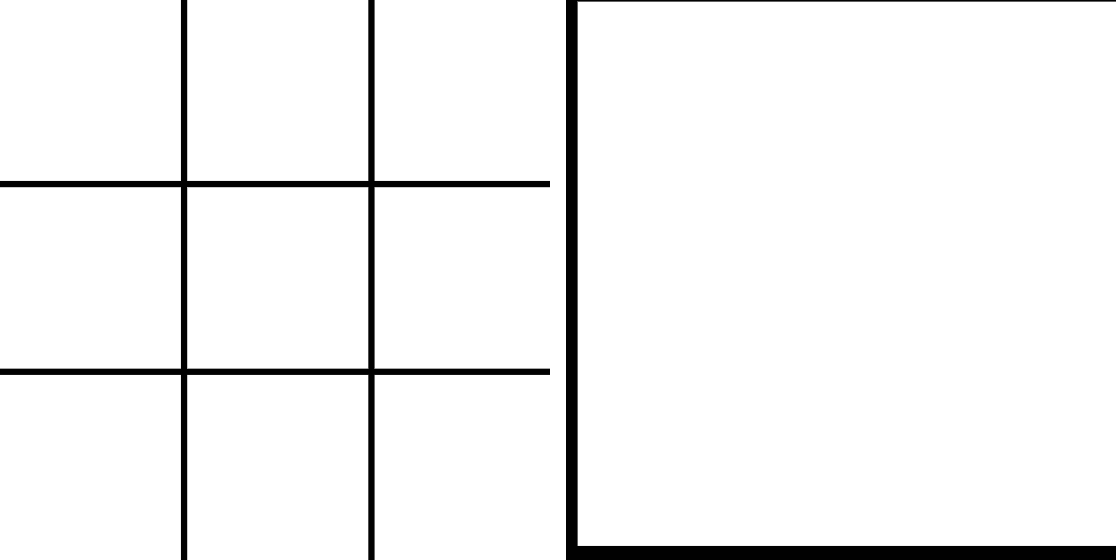
Left: the whole. Right: its middle third, enlarged.
Give the GLSL for this pattern, as a WebGL 1 fragment shader.

```glsl
precision highp float;

uniform vec2 u_resolution;

// Lengths are fractions of the canvas height
#define FIRST_LINE vec2(0.3287, 0.3361)
#define PITCH vec2(0.3346, 0.3352)
#define LINE_WIDTH 0.0112
#define LAST_INDEX 1.0
#define EDGE_PIXELS 1.0
#define PAPER vec3(1.0)
#define INK vec3(0.004)

// Distance on each axis to the nearest of the evenly spaced lines
vec2 lineDistance(vec2 p) {
    vec2 index = floor((p - FIRST_LINE) / PITCH + 0.5);
    index = clamp(index, 0.0, LAST_INDEX);
    return abs(p - FIRST_LINE - index * PITCH);
}

void main() {
    vec2 p = gl_FragCoord.xy / u_resolution.y;
    vec2 axisDistance = lineDistance(p);

    // Union of the vertical and horizontal rules
    float edgeDistance = min(axisDistance.x, axisDistance.y) - 0.5 * LINE_WIDTH;

    // Smooth coverage across the edge
    float coverage = clamp(0.5 - edgeDistance * u_resolution.y / EDGE_PIXELS, 0.0, 1.0);
    gl_FragColor = vec4(mix(PAPER, INK, coverage), 1.0);
}
```
